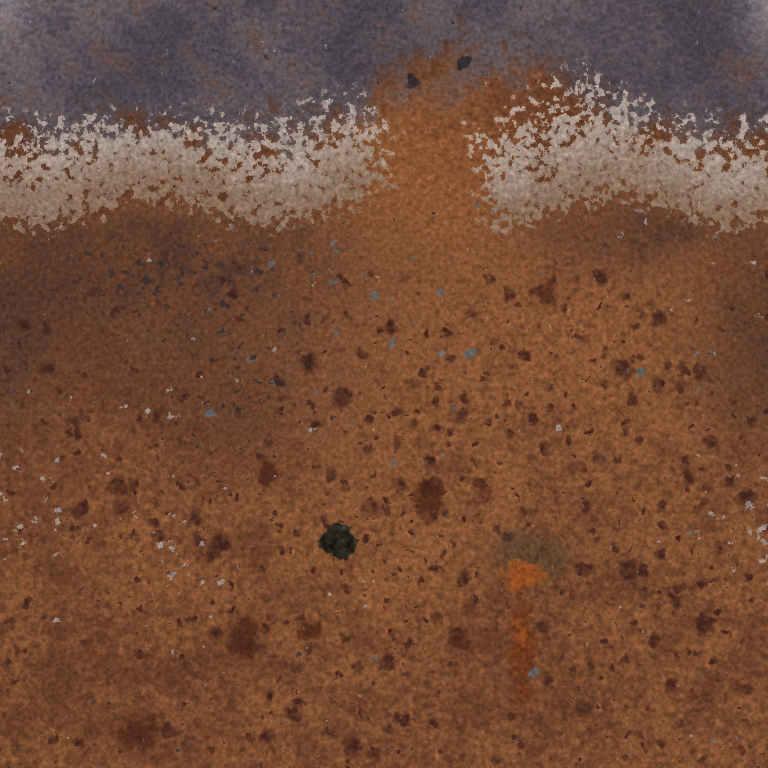
Write a three.js fragment shader that draws this texture.

```glsl
varying vec2 vUv;

vec2 hash2(vec2 p) {
  return fract(sin(vec2(dot(p, vec2(127.1, 311.7)), dot(p, vec2(269.5, 183.3)))) * 43758.5);
}

float corner(vec2 cell, vec2 f, vec2 o) {
  return dot(hash2(cell + o) * 2.0 - 1.0, f - o);
}

float gradientNoise(vec2 p) {
  vec2 i = floor(p), f = fract(p);
  vec2 u = f * f * (3.0 - 2.0 * f);
  return mix(mix(corner(i, f, vec2(0.0)), corner(i, f, vec2(1.0, 0.0)), u.x),
             mix(corner(i, f, vec2(0.0, 1.0)), corner(i, f, vec2(1.0)), u.x), u.y);
}

float fbm(vec2 p) {
  float sum = 0.0, amp = 1.6;
  for (int i = 0; i < 5; i++) {
    sum += amp * gradientNoise(p);
    p = mat2(1.6, 1.2, -1.2, 1.6) * p + 7.3;
    amp *= 0.55;
  }
  return sum;
}

float blob(vec2 p, float x, float y, float rx, float ry) {
  vec2 d = (p - vec2(x, y)) / vec2(rx, ry);
  return exp(-dot(d, d));
}

// Scattered round pits of varied size and depth, one candidate per cell
float pits(vec2 p, float density) {
  float cover = 0.0;
  for (int k = 0; k < 9; k++) {
    vec2 c = floor(p) + vec2(mod(float(k), 3.0), floor(float(k) / 3.0)) - 1.0;
    vec2 pick = hash2(c + 41.7);
    float r = mix(0.1, 0.42, pick.x * pick.x);
    float d = length(p - c - hash2(c));
    cover = max(cover, smoothstep(0.0, 0.25, density - pick.y) * (1.0 - smoothstep(r * 0.4, r * 1.2, d)));
  }
  return cover;
}

void main() {
  vec2 uv = vUv;
  vec2 side = vec2(abs(uv.x - 0.5), uv.y);
  float broad = fbm(uv * 5.0);
  float mid = fbm(uv * 19.0 + 3.1);
  float fine = fbm(uv * 90.0 + 8.4);
  vec2 wob = uv + 0.007 * vec2(fbm(uv * 50.0), fbm(uv * 50.0 + 31.0));

  // Rust ground
  vec3 col = mix(vec3(0.40, 0.24, 0.16), vec3(0.54, 0.34, 0.21),
                 smoothstep(-0.6, 0.6, broad * 0.3 + mid * 0.4 + fine * 0.3 + 0.5 * blob(uv, 0.6, 0.55, 0.3, 0.25)));
  col = mix(col, vec3(0.58, 0.35, 0.20), 0.5 * blob(uv, 0.57, 0.75, 0.13, 0.13));
  float shade = blob(uv, 0.2, 0.66, 0.28, 0.08) + blob(side, 0.5, 0.56, 0.085, 0.13)
              + 0.6 * blob(uv, 0.3, 0.51, 0.16, 0.12) + blob(uv, 0.83, 0.7, 0.13, 0.05);
  col = mix(col, vec3(0.30, 0.20, 0.17), clamp(shade * (0.6 + mid * 0.5 + fine * 0.5), 0.0, 0.85));

  // Bare steel across the top
  float rise = 0.81 + 0.1 * exp(-pow(abs(uv.x - 0.63) / 0.16, 4.0));
  vec3 metal = mix(vec3(0.28, 0.26, 0.30), vec3(0.40, 0.37, 0.40), smoothstep(-0.6, 0.6, broad * 0.6 + mid * 0.4));
  metal = mix(metal, vec3(0.35, 0.25, 0.23), 0.6 * smoothstep(0.1, 0.7, mid * 0.7 + fine * 0.5));
  metal += 0.15 * blob(side, 0.5, 1.0, 0.04, 0.05);
  col = mix(col, metal, 0.93 * smoothstep(-0.05, 0.05, uv.y - rise + 0.06 * mid + 0.03 * fine));

  // Dark pits, denser toward the bottom
  float dense = (1.0 - smoothstep(0.55, 0.76, uv.y + 0.05 * broad))
              * (0.42 + 0.3 * blob(uv, 0.62, 0.42, 0.25, 0.25) + 0.25 * broad + 0.3 * mid);
  float pit = max(pits(wob * 46.0, dense), pits(wob * 25.0 + 5.5, dense * 0.85));
  col = mix(col, vec3(0.25, 0.13, 0.11), pit * clamp(0.75 + 0.6 * fine, 0.0, 1.0));

  // Larger corroded stains
  float stain = blob(wob, 0.315, 0.165, 0.03, 0.04) + blob(wob, 0.56, 0.35, 0.026, 0.035)
              + blob(wob, 0.18, 0.045, 0.035, 0.035) + blob(wob, 0.35, 0.385, 0.014, 0.025)
              + blob(wob, 0.405, 0.18, 0.018, 0.02) + blob(wob, 0.6, 0.165, 0.02, 0.025)
              + blob(wob, 0.71, 0.62, 0.02, 0.035) + blob(wob, 0.63, 0.36, 0.018, 0.022);
  col = mix(col, vec3(0.27, 0.13, 0.09), 0.75 * smoothstep(0.4, 0.95, stain + mid * 0.4 + fine * 0.35));

  // Orange bloom with its drip
  col = mix(col, vec3(0.30, 0.24, 0.17), 0.6 * smoothstep(0.3, 0.9, blob(uv, 0.69, 0.27, 0.065, 0.05) + mid * 0.3 + fine * 0.2));
  col = mix(col, vec3(0.42, 0.20, 0.10), 0.75 * smoothstep(0.3, 0.9, blob(wob, 0.68, 0.15, 0.022, 0.1) + mid * 0.3));
  float bloom = blob(wob, 0.68, 0.25, 0.035, 0.025) + 0.8 * blob(wob, 0.68, 0.175, 0.015, 0.025);
  col = mix(col, vec3(0.60, 0.31, 0.13), 0.85 * smoothstep(0.35, 0.85, bloom + mid * 0.25 + fine * 0.2));

  // Blue-grey, black and pale flecks
  float blue = blob(uv, 0.5, 0.58, 0.2, 0.15) + 0.8 * blob(uv, 0.8, 0.52, 0.05, 0.04);
  blue = smoothstep(0.0, 0.15, blue * 0.4 + fbm(uv * 38.0 + 17.0) - 0.92);
  col = mix(col, vec3(0.36, 0.39, 0.41), blue * 0.8);
  float soot = blob(uv, 0.32, 0.48, 0.07, 0.13) + blob(uv, 0.2, 0.64, 0.15, 0.06);
  col = mix(col, vec3(0.18, 0.16, 0.16), 0.75 * smoothstep(0.0, 0.2, soot * 0.45 + fine - 0.8));
  float pale = blob(side, 0.45, 0.33, 0.05, 0.06) + blob(uv, 0.23, 0.27, 0.06, 0.08)
             + blob(side, 0.5, 0.33, 0.02, 0.22) + 0.7 * blob(uv, 0.22, 0.46, 0.09, 0.09);
  pale = smoothstep(0.0, 0.2, min(pale, 1.0) * 0.5 + fbm(uv * 60.0 + 23.0) - 0.87);
  col = mix(col, vec3(0.60, 0.57, 0.56), pale * 0.85);

  // Peeling cream band: solid below, breaking into specks above
  float low = 0.727 + 0.02 * cos(side.x * 21.0) + 0.015 * mid;
  float top = 0.885 + 0.03 * blob(uv, 0.45, uv.y, 0.07, 1.0) + 0.07 * blob(uv, 0.75, uv.y, 0.08, 1.0);
  float cover = smoothstep(low - 0.03, low + 0.03, uv.y) * (1.0 - smoothstep(low + 0.03, top, uv.y));
  cover *= 0.9 * smoothstep(0.025, 0.12, abs(uv.x - 0.565 + 0.02 * mid));
  float paint = smoothstep(-0.08, 0.12, cover - 0.42 + fine * 0.8 + mid * 0.2) * smoothstep(0.02, 0.15, cover);
  vec3 cream = mix(vec3(0.54, 0.44, 0.37), vec3(0.66, 0.60, 0.56), smoothstep(0.0, 0.1, uv.y - low + 0.04 * mid));
  col = mix(col, cream, paint * 0.9);

  // Punched hole and small dark marks near the top
  float hole = length(wob - vec2(0.438, 0.298)) + 0.008 * mid;
  col = mix(col, vec3(0.15, 0.14, 0.11) + 0.08 * fine, 1.0 - smoothstep(0.019, 0.024, hole));
  float marks = blob(wob, 0.537, 0.895, 0.009, 0.011) + blob(wob, 0.604, 0.92, 0.01, 0.007);
  col = mix(col, vec3(0.17, 0.15, 0.17), 0.85 * smoothstep(0.3, 0.7, marks));

  col *= 1.0 + 0.18 * fbm(uv * 170.0 + 1.7) + 0.1 * fine;
  gl_FragColor = vec4(clamp(col, 0.0, 1.0), 1.0);
}
```
